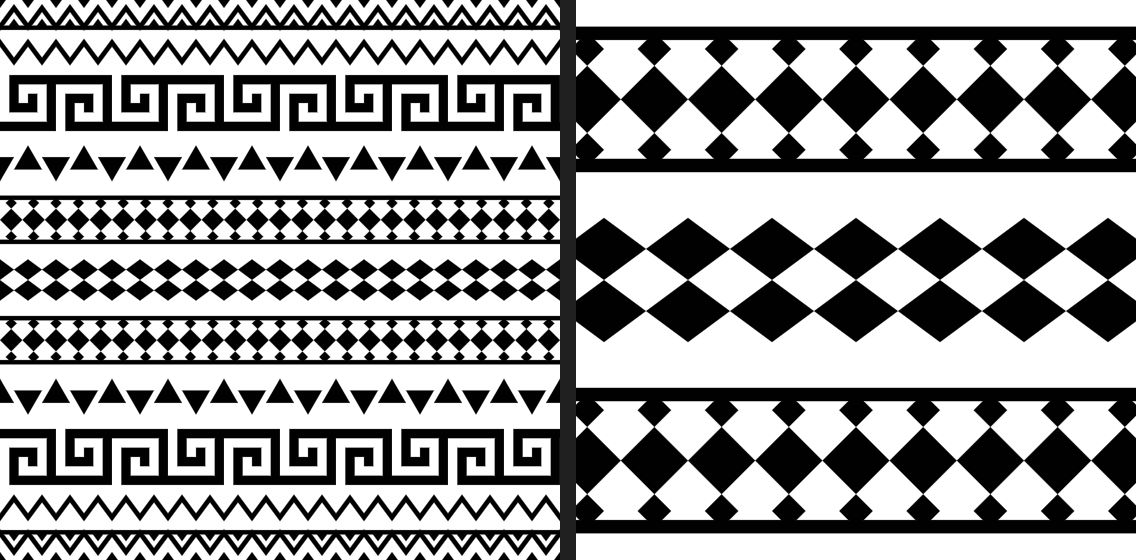
Left: the whole. Right: its middle third, enlarged.
This pattern is drawn by a WebGL 2 fragment shader. Its source:

```glsl
#version 300 es
precision highp float;
// Black and white geometric bands: zigzags, square spirals, triangles and diamonds.
// The canvas is 60 units tall and mirrored about its middle, so only one half is
// described; each band folds x into one repeat and unites signed distances.

#define UNITS 60.0          // canvas height in key-bar widths
#define PITCH 3.0           // repeat of zigzags and middle diamonds
#define CHECK_PITCH 2.4     // repeat of the checkered diamonds
#define ZIGZAG_SLOPE 1.35
#define ZIGZAG_WIDTH 0.86   // stroke measured vertically
#define RULE_HALF 0.24      // half thickness of the straight rules
#define KEY_TOP 8.04        // outer edge of the spiral band
#define CHECK_CENTER 23.55
#define INK vec3(0.005)
#define PAPER vec3(1.0)

uniform vec2 u_resolution;
out vec4 fragColor;

// Signed offset from the nearest multiple of the period
float fold(float x, float period) {
    return mod(x + 0.5 * period, period) - 0.5 * period;
}

float box(vec2 p, vec2 low, vec2 high) {
    vec2 d = abs(p - 0.5 * (low + high)) - 0.5 * (high - low);
    return length(max(d, 0.0)) + min(max(d.x, d.y), 0.0);
}

float rule(float y, float center) {
    return abs(y - center) - RULE_HALF;
}

float diamond(vec2 p, vec2 radius) {
    p = abs(p);
    return (p.x * radius.y + p.y * radius.x - radius.x * radius.y) / length(radius);
}

// Apex at the origin, base at p.y = height
float triangle(vec2 p, float height, float slope) {
    float sides = (abs(p.x) * slope - p.y) / length(vec2(1.0, slope));
    return max(sides, p.y - height);
}

// Direction 1 puts the outer points at multiples of the pitch, -1 between them
float zigzag(vec2 p, float center, float direction) {
    float rise = ZIGZAG_SLOPE * (abs(fold(p.x, PITCH)) - 0.25 * PITCH);
    float offset = abs(p.y - center - direction * rise);
    return (offset - 0.5 * ZIGZAG_WIDTH) / length(vec2(1.0, ZIGZAG_SLOPE));
}

// Zigzag with filled notches, resting on a rule
float border(vec2 p) {
    float d = min(zigzag(p, 1.875, -1.0), rule(p.y, 2.97));
    float outerX = fold(p.x, PITCH);
    float innerX = fold(p.x + 0.5 * PITCH, PITCH);
    d = min(d, triangle(vec2(outerX, 0.86 - p.y), 2.0, ZIGZAG_SLOPE));
    return min(d, triangle(vec2(innerX, p.y - 2.0), 0.9, ZIGZAG_SLOPE));
}

// Square spirals in cells of six, every other one flipped top to bottom
float keyBand(vec2 p) {
    p.y -= KEY_TOP;
    if (mod(floor(p.x / 6.0), 2.0) > 0.5) p.y = 6.0 - p.y;
    p.x = mod(p.x, 6.0);
    float d = box(p, vec2(1.0, 0.0), vec2(7.0, 1.0));
    d = min(d, box(p, vec2(-1.0, 5.0), vec2(6.0, 6.0)));
    d = min(d, box(p, vec2(5.0, 0.0), vec2(6.0, 6.0)));
    d = min(d, box(p, vec2(1.0, 0.0), vec2(2.0, 4.0)));
    d = min(d, box(p, vec2(1.0, 3.0), vec2(4.0, 4.0)));
    return min(d, box(p, vec2(3.0, 2.0), vec2(4.0, 4.0)));
}

// Equilateral triangles alternating in direction and height
float triangleBand(vec2 p) {
    float side = PITCH, height = side * 0.866;
    float outward = triangle(vec2(fold(p.x - side, 2.0 * side), p.y - 15.57), height, 1.732);
    float inward = triangle(vec2(fold(p.x, 2.0 * side), 19.43 - p.y), height, 1.732);
    return min(outward, inward);
}

// Large diamonds with half-size ones at their tips, between two rules
float checkBand(vec2 p) {
    float radius = 0.5 * CHECK_PITCH;
    vec2 q = vec2(fold(p.x - radius, CHECK_PITCH), abs(p.y - CHECK_CENTER));
    float d = min(diamond(q, vec2(radius)), rule(q.y, 2.36));
    return min(d, diamond(q - vec2(0.0, 1.5 * radius), vec2(0.5 * radius)));
}

void main() {
    vec2 p = gl_FragCoord.xy / u_resolution.y * UNITS;
    float pixel = UNITS / u_resolution.y;
    p.y = min(p.y, UNITS - p.y);   // distance from the nearer edge

    float d = border(p);
    d = min(d, zigzag(p, 5.585, 1.0));
    d = min(d, keyBand(p));
    d = min(d, triangleBand(p));
    d = min(d, checkBand(p));
    d = min(d, diamond(vec2(fold(p.x, PITCH), p.y - 28.89), vec2(0.5 * PITCH, 1.11)));

    float coverage = smoothstep(-0.75, 0.75, -d / pixel);
    fragColor = vec4(mix(PAPER, INK, coverage), 1.0);
}
```
